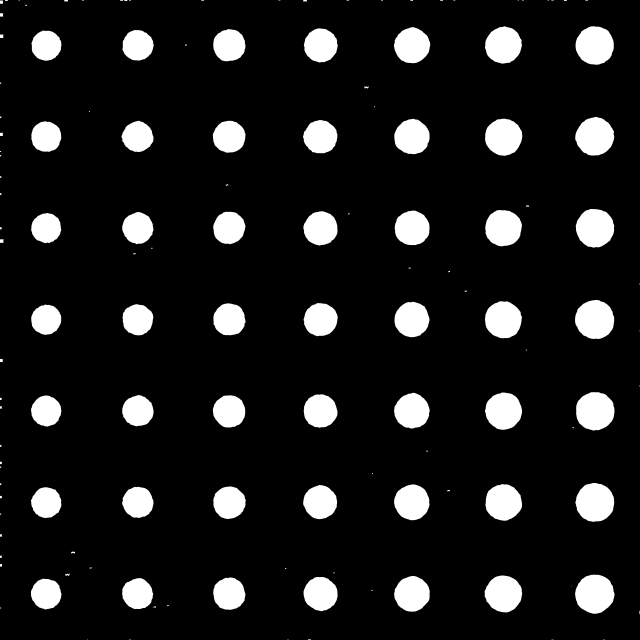
Write a WebGL 1 fragment shader that draws this pattern.

```glsl
precision highp float;

// A seven by seven grid of white dots on black, growing from left to right.
// Each dot is a circle whose radius is roughened by angular value noise;
// hashed cells scatter tiny specks, and nicks wear the canvas border.

uniform vec2 u_resolution;

const float REPEATS = 7.0;
const vec2 GRID_SHIFT = vec2(0.0009, 0.0006);
const float RADIUS_LEFT = 0.0234;
const float RADIUS_RIGHT = 0.0301;
const float GROWTH_POWER = 1.25;
const float WOBBLE = 0.0016;         // slow dents in the outline
const float ROUGHNESS = 0.0010;      // fine raggedness
const float SPECK_CELLS = 32.0;
const float SPECK_CHANCE = 0.035;
const float SPECK_CLEARANCE = 0.008;
const float NICK_CELLS = 150.0;
const vec3 BACKGROUND = vec3(0.0);
const vec3 INK = vec3(1.0);

float hash(vec2 p) {
  vec3 q = fract(p.xyx * vec3(0.1031, 0.1030, 0.0973));
  q += dot(q, q.yzx + 33.33);
  return fract((q.x + q.y) * q.z);
}

// Value noise around a circle, periodic over the given number of steps.
float ringNoise(float turn, float steps, float seed) {
  float x = turn * steps;
  float i = floor(x);
  float f = smoothstep(0.0, 1.0, x - i);
  float a = hash(vec2(mod(i, steps), seed));
  float b = hash(vec2(mod(i + 1.0, steps), seed));
  return mix(a, b, f) - 0.5;
}

float coverage(float distanceToEdge, float pixel) {
  return clamp(0.5 - distanceToEdge / pixel, 0.0, 1.0);
}

float boxDistance(vec2 p, vec2 halfSize) {
  vec2 d = abs(p) - halfSize;
  return length(max(d, 0.0)) + min(max(d.x, d.y), 0.0);
}

float dotDistance(vec2 uv) {
  vec2 grid = (uv - GRID_SHIFT) * REPEATS;
  vec2 cell = clamp(floor(grid), 0.0, REPEATS - 1.0);
  vec2 p = (grid - cell - 0.5) / REPEATS;
  float seed = 11.0 + cell.x + cell.y * REPEATS;
  float turn = atan(p.y, p.x + 1e-6) / 6.2831853 + 0.5;
  float growth = pow(cell.x / (REPEATS - 1.0), GROWTH_POWER);
  float radius = mix(RADIUS_LEFT, RADIUS_RIGHT, growth);
  radius += WOBBLE * ringNoise(turn, 11.0, seed);
  radius += ROUGHNESS * ringNoise(turn, 46.0, seed + 70.0);
  return length(p) - radius;
}

// Small flat flecks, one at most in each hashed cell.
float speckDistance(vec2 uv) {
  vec2 cell = floor(uv * SPECK_CELLS);
  if (hash(cell + 5.0) > SPECK_CHANCE) return 1.0;
  vec2 offset = vec2(hash(cell + 17.0), hash(cell + 43.0));
  vec2 p = uv - (cell + 0.25 + 0.5 * offset) / SPECK_CELLS;
  float size = hash(cell + 71.0);
  vec2 halfSize = mix(vec2(0.0006), vec2(0.0038, 0.0013), size * size);
  p.y += 0.4 * halfSize.y * sin(p.x * 1800.0 + size * 6.0);
  return boxDistance(p, halfSize);
}

// Short nicks along one side; depth runs inward from the border.
float nickDistance(float along, float depth, float chance, float reach, float seed) {
  float cell = floor(along * NICK_CELLS);
  if (hash(vec2(cell, seed)) > chance) return 1.0;
  float size = hash(vec2(cell, seed + 9.0));
  vec2 p = vec2(along - (cell + 0.5) / NICK_CELLS, depth);
  vec2 halfSize = vec2(mix(0.0006, 0.0028, size), reach * mix(0.3, 1.0, size * size));
  return boxDistance(p, halfSize);
}

void main() {
  vec2 uv = gl_FragCoord.xy / u_resolution;
  float pixel = 1.0 / min(u_resolution.x, u_resolution.y);

  float dots = dotDistance(uv);
  float specks = max(speckDistance(uv), SPECK_CLEARANCE - dots);

  // The left side is most worn, then the top.
  float nicks = nickDistance(uv.y, uv.x, 0.16, 0.0055, 201.0);
  nicks = min(nicks, nickDistance(uv.x, 1.0 - uv.y, 0.12, 0.0022, 233.0));
  nicks = min(nicks, nickDistance(uv.y, 1.0 - uv.x, 0.03, 0.0014, 267.0));
  nicks = min(nicks, nickDistance(uv.x, uv.y, 0.03, 0.0014, 291.0));

  float ink = coverage(min(dots, min(specks, nicks)), pixel);
  gl_FragColor = vec4(mix(BACKGROUND, INK, ink), 1.0);
}
```
